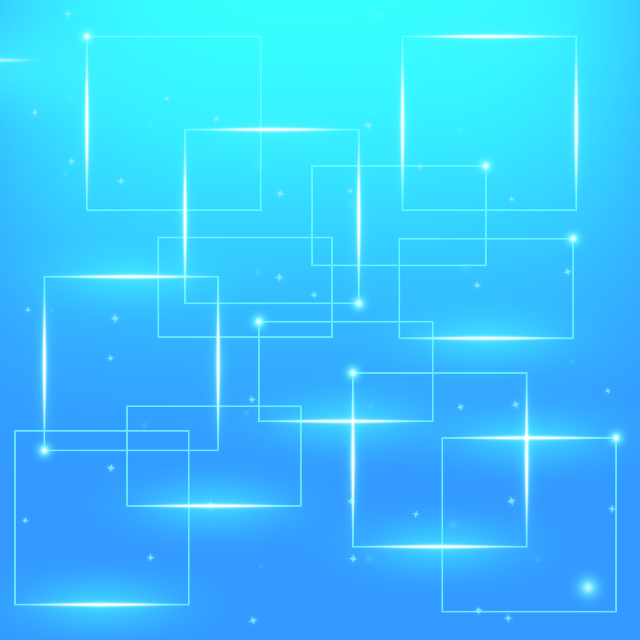
A Shadertoy shader for this background:

```glsl
const vec3 DEEP_BLUE = vec3(0.20, 0.60, 1.00);
const vec3 BRIGHT_CYAN = vec3(0.21, 1.00, 1.00);
const vec3 GLOW_CYAN = vec3(0.25, 0.95, 1.00);
const vec3 LINE_CYAN = vec3(0.45, 1.00, 1.00);
const vec3 WHITE = vec3(1.0);

const float FRAME_WIDTH = 0.2715;
const float TALL = 0.2715;
const float LOW = 0.1556;
const int FRAME_COUNT = 12;

// Frames: left, bottom, height
const vec3 FRAMES[FRAME_COUNT] = vec3[](
    vec3(0.1358, 0.6715, TALL), vec3(0.6289, 0.6715, TALL),
    vec3(0.2891, 0.5260, TALL), vec3(0.4876, 0.5853, LOW),
    vec3(0.2474, 0.4733, LOW),  vec3(0.6240, 0.4714, LOW),
    vec3(0.0694, 0.2962, TALL), vec3(0.4046, 0.3418, LOW),
    vec3(0.5514, 0.1458, TALL), vec3(0.6911, 0.0443, TALL),
    vec3(0.1986, 0.2096, LOW),  vec3(0.0234, 0.0553, TALL));

// Light bits: top, bottom, right, left streaks, then TL, TR, BL, BR corners
const int LIGHTS[FRAME_COUNT] = int[](
    24, 13, 141, 32, 0, 34, 77, 18, 30, 33, 2, 2);

vec2 hash22(vec2 p) {
    vec3 q = fract(p.xyx * vec3(0.1031, 0.1030, 0.0973));
    q += dot(q, q.yzx + 33.33);
    return fract((q.xx + q.yz) * q.zy);
}

float gaussian(vec2 p, vec2 radius) {
    vec2 q = p / radius;
    return exp(-dot(q, q));
}

float boxOutline(vec2 p, vec2 halfSize, float thickness, float pixel) {
    vec2 q = abs(p) - halfSize;
    float d = abs(length(max(q, 0.0)) + min(max(q.x, q.y), 0.0));
    return 1.0 - smoothstep(-0.5, 0.5, (d - 0.5 * thickness) / pixel);
}

// Tapered flare along x: x = cyan halo, y = white core
vec2 streak(vec2 p, float halfLength) {
    float taper = max(0.0, 1.0 - abs(p.x) / halfLength);
    float halo = taper * exp(-abs(p.y) / 0.005);
    float core = smoothstep(0.0, 0.8, taper)
               * gaussian(vec2(0.0, p.y), vec2(1.0, 0.0014 + 0.0017 * taper));
    return vec2(0.75 * halo, core);
}

// Round light: x = cyan halo, y = white core
vec2 orb(vec2 p, float radius) {
    return vec2(gaussian(p, vec2(radius)), gaussian(p, vec2(0.42 * radius)));
}

float sparkle(vec2 p, float radius, float angle) {
    float c = cos(angle), s = sin(angle);
    vec2 q = sqrt(abs(mat2(c, s, -s, c) * p));
    float star = 1.0 - smoothstep(0.4, 1.0, (q.x + q.y) * (q.x + q.y) / radius);
    return 0.6 * star + 0.28 * gaussian(p, vec2(0.45 * radius));
}

// One sparkle and one faint dot for some cells of a jittered grid
float scatter(vec2 uv, float cells) {
    vec2 cell = floor(uv * cells);
    vec2 place = hash22(cell + 7.0);
    vec2 traits = hash22(cell + 41.0);
    vec2 dotPlace = hash22(cell + 83.0);
    vec2 p = uv - (cell + mix(vec2(0.12), vec2(0.88), place)) / cells;
    vec2 q = uv - (cell + mix(vec2(0.12), vec2(0.88), dotPlace)) / cells;
    float star = sparkle(p, mix(0.008, 0.013, traits.x), 0.5 * (traits.y - 0.5));
    float faint = 0.2 * gaussian(q, vec2(mix(0.003, 0.007, traits.y)));
    return star * step(0.12, traits.x) + faint * step(0.45, dotPlace.x);
}

vec3 backdrop(vec2 uv) {
    float sides = pow(min(abs(2.0 * uv.x - 1.0), 1.0), 4.0);
    float light = smoothstep(0.22, 1.0, uv.y) * (1.0 - 0.5 * sides);
    return mix(DEEP_BLUE, BRIGHT_CYAN, light);
}

void mainImage(out vec4 fragColor, in vec2 fragCoord) {
    float pixel = 1.0 / iResolution.y;
    vec2 uv = fragCoord * pixel;

    // Flare entering from the left, and the lone orb
    vec2 light = streak(uv - vec2(-0.02, 0.906), 0.09) * 0.6;
    light += orb(uv - vec2(0.919, 0.082), 0.017) * vec2(0.75, 0.6);
    float glow = 0.65 * gaussian(uv - vec2(0.03, 0.895), vec2(0.19, 0.065));
    float lines = 0.0;

    for (int i = 0; i < FRAME_COUNT; i++) {
        vec2 halfSize = 0.5 * vec2(FRAME_WIDTH, FRAMES[i].z);
        vec2 p = uv - FRAMES[i].xy - halfSize;
        lines = max(lines, boxOutline(p, halfSize, 0.0026, pixel));

        for (int k = 0; k < 4; k++) {
            // Streaks on the edges
            float lit = float((LIGHTS[i] >> k) & 1);
            float side = float(1 - 2 * (k & 1));
            bool level = k < 2;
            vec2 q = level ? p - vec2(0.0, side * halfSize.y)
                           : (p - vec2(side * halfSize.x, 0.0)).yx;
            light += lit * streak(q, 0.132);
            glow += lit * (level ? 0.55 : 0.12)
                  * gaussian(q, level ? vec2(0.115, 0.042) : vec2(0.09, 0.014));

            // Orbs on the corners
            float cornerLit = float((LIGHTS[i] >> (k + 4)) & 1);
            vec2 corner = vec2(2 * (k & 1) - 1, 1 - (k & 2));
            light += cornerLit * orb(p - corner * halfSize, 0.0105);
        }
    }

    vec3 color = mix(backdrop(uv), GLOW_CYAN, min(glow, 0.85));
    color = mix(color, vec3(0.55, 0.95, 1.0), min(scatter(uv, 6.5), 0.8));
    color = mix(color, LINE_CYAN, 0.8 * lines);
    color = mix(color, LINE_CYAN, min(light.x, 0.9));
    color = mix(color, WHITE, min(light.y, 1.0));
    fragColor = vec4(color, 1.0);
}
```
